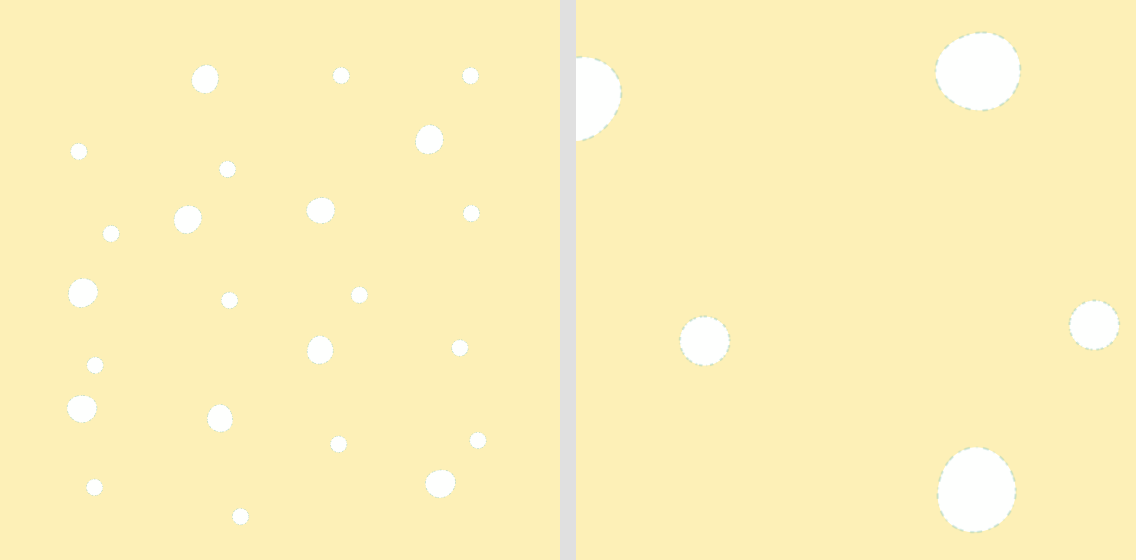
Left, the full canvas; right, a detail of the centre.
Write a WebGL 2 fragment shader that draws this pattern.

```glsl
#version 300 es
precision highp float;

// Sparse white dots on a flat cream ground, each with a faint broken teal rim.
// Centres follow a jittered low-discrepancy sequence, so they spread evenly
// without a visible grid; the first few are large and slightly egg-shaped.

uniform vec2 u_resolution;
out vec4 fragColor;

const vec3 CREAM = vec3(0.992, 0.942, 0.718);
const vec3 WHITE = vec3(0.996, 1.0, 0.996);
const vec3 TEAL = vec3(0.56, 0.78, 0.72);

const int DOT_COUNT = 23;
const int LARGE_COUNT = 9;
const float LARGE_RADIUS = 0.0247;
const float SMALL_RADIUS = 0.0147;
const float RIM_WIDTH = 0.0012;
const float MARGIN = 0.07;
const float JITTER = 0.025;
const float TAU = 6.2831853;

float hash(float n) {
    n = fract(n * 0.1031 + 0.137);
    n *= n + 33.33;
    return fract(n * (n + n));
}

vec2 hash2(float n) {
    return vec2(hash(n), hash(n + 57.3));
}

// Evenly spread centre of one dot, kept inside the margin.
vec2 dotCentre(float index) {
    vec2 spread = fract(vec2(0.31, 0.64) + index * vec2(0.75488, 0.56984));
    vec2 jitter = (hash2(index + 3.0) * 2.0 - 1.0) * JITTER;
    return mix(vec2(MARGIN), vec2(1.0 - MARGIN), spread) + jitter;
}

// Approximate signed distance to a disc with oval and three-sided bulges.
float blobDistance(vec2 p, float radius, float wobble, vec2 phase) {
    float angle = atan(p.y, p.x + 1e-7);
    float oval = cos(2.0 * angle + TAU * phase.x);
    float egg = cos(3.0 * angle + TAU * phase.y);
    return length(p) - radius * (1.0 + wobble * (oval + 0.45 * egg));
}

// Uneven strength along the outline, from 0 to 1.
float brokenLine(vec2 p, float seed) {
    float angle = atan(p.y, p.x + 1e-7);
    float wave = sin(13.0 * angle + seed) + sin(29.0 * angle - 2.0 * seed);
    return smoothstep(-0.6, 0.9, wave);
}

void main() {
    float side = min(u_resolution.x, u_resolution.y);
    vec2 uv = (gl_FragCoord.xy - 0.5 * u_resolution) / side + 0.5;
    float pixel = 1.0 / side;
    vec3 color = CREAM;

    for (int i = 0; i < DOT_COUNT; i++) {
        float index = float(i);
        bool large = i < LARGE_COUNT;
        float size = mix(0.95, 1.06, hash(index + 21.0));
        float radius = large ? LARGE_RADIUS * size : SMALL_RADIUS;
        float wobble = large ? 0.045 : 0.006;

        vec2 p = uv - dotCentre(index);
        float d = blobDistance(p, radius, wobble, hash2(index + 40.0));

        // White fill, then the thin rim over its edge.
        color = mix(color, WHITE, 1.0 - smoothstep(-0.6 * pixel, 0.6 * pixel, d));
        float rim = 1.0 - smoothstep(0.0, max(RIM_WIDTH, pixel), abs(d));
        color = mix(color, TEAL, 0.45 * rim * brokenLine(p, index));
    }

    fragColor = vec4(color, 1.0);
}
```
